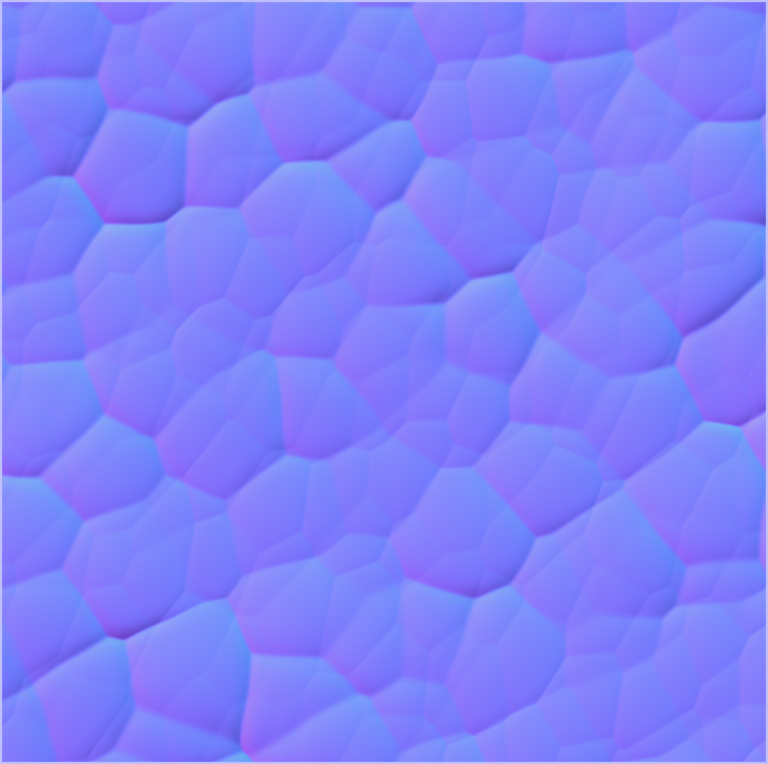
Write a Shadertoy shader that draws this texture map.

```glsl
// Tangent-space normal map of rough hammered stone: domed cells, sharp creases, pale rim.

const float TURN         = 0.46;   // rotation of the cell rows, in radians
const vec2  CELLS        = vec2(8.0, 8.8);    // large domes along and across the rows
const mat2  FACET_BASIS  = mat2(13.0, 5.2, -7.0, 8.4); // slanted frame of the faint facets
const float FACET_GAIN   = 0.019;  // strength of the faint facets
const float SIZE_SPREAD  = 0.40;   // random lift of each dome, varies cell sizes
const float JITTER       = 0.74;   // random shift of each dome
const float SHARP        = 36.0;   // crispness of the creases
const float SOFT         = 5.5;    // width of the bevel beside a crease
const float BEVEL        = 1.25;   // extra steepness beside a crease
const vec2  RELIEF       = vec2(0.082, 0.094); // slope strength in x and y
const float WARP         = 0.08;   // bending of the cell outlines
const float TILT         = 1.1;    // broad leaning of whole regions
const float GRAIN        = 0.10;   // small undulation of the surface
const vec2  LIGHT        = vec2(-0.5, 0.87);   // slopes this way look palest
const vec2  BASE         = vec2(0.499, 0.502); // red and green of a level surface
const float BLUE         = 0.99;
const vec3  RIM_COLOUR   = vec3(0.75, 0.75, 0.99);
const float RIM_WIDTH    = 0.0028;

vec2 hash2(vec2 p) {
    vec3 q = fract(p.xyx * vec3(0.1031, 0.1030, 0.0973));
    q += dot(q, q.yzx + 33.33);
    return fract((q.xx + q.yz) * q.zy);
}

// Gradient noise, roughly -0.7 to 0.7
float corner(vec2 cell, vec2 offset) {
    return dot(hash2(cell + 71.0) * 2.0 - 1.0, offset);
}

float gradientNoise(vec2 p) {
    vec2 i = floor(p), f = fract(p);
    vec2 u = f * f * f * (f * (f * 6.0 - 15.0) + 10.0);
    vec2 e = vec2(1.0, 0.0);
    return mix(mix(corner(i, f), corner(i + e, f - e), u.x),
               mix(corner(i + e.yx, f - e.yx), corner(i + 1.0, f - 1.0), u.x), u.y);
}

vec2 noise2(vec2 p) {
    return vec2(gradientNoise(p), gradientNoise(p + 37.4));
}

// Downhill slope of the upper envelope of random paraboloids in staggered rows.
// The sharp blend minus the soft blend steepens the flanks of each crease.
vec2 domeSlope(vec2 p, float bevel) {
    vec2 home = floor(p);
    vec3 sharpSum = vec3(0.0), softSum = vec3(0.0);
    for (int y = -2; y <= 2; y++) {
        for (int x = -2; x <= 2; x++) {
            vec2 cell = home + vec2(x, y);
            vec2 centre = cell + 0.5 + JITTER * (hash2(cell) - 0.5);
            centre.x += 0.5 * mod(cell.y, 2.0) - 0.25;
            vec2 d = p - centre;
            float height = SIZE_SPREAD * hash2(cell + 19.7).x - dot(d, d);
            vec3 slope = vec3(2.0 * d, 1.0);
            sharpSum += slope * exp(SHARP * height);
            softSum  += slope * exp(SOFT * height);
        }
    }
    vec2 crisp = sharpSum.xy / sharpSum.z;
    vec2 blurred = softSum.xy / softSum.z;
    return crisp + bevel * (crisp - blurred);
}

void mainImage(out vec4 fragColor, in vec2 fragCoord) {
    vec2 uv = fragCoord / iResolution.xy;

    // Rows climb to the right, so lower edges fall into shade
    mat2 turn = mat2(cos(TURN), -sin(TURN), sin(TURN), cos(TURN));
    vec2 p = CELLS * (turn * uv) + 23.3;

    // Some regions are worn smooth, others deeply cut
    float wear = smoothstep(-0.3, 0.3, gradientNoise(uv * 4.3 + 5.1));
    vec2 bent = p + WARP * noise2(p * 1.4);

    // Large domes, then faint slanted facets
    vec2 dome = domeSlope(bent, BEVEL * mix(0.2, 1.5, wear)) * mix(0.6, 1.12, wear);
    vec2 slope = (dome * CELLS / CELLS.y) * turn;
    vec2 facet = domeSlope(FACET_BASIS * uv + 40.6 + WARP * noise2(p), 1.2);
    slope += (facet * FACET_BASIS) * FACET_GAIN * mix(1.7, 0.7, wear);

    // Broad leaning towards or away from the light, and small undulation
    slope += TILT * LIGHT * gradientNoise(uv * 3.3 + 8.0);
    slope += GRAIN * noise2(p * vec2(5.0, 3.0));

    // Encode the normal, with red rising towards the left
    vec3 normal = normalize(vec3(slope * RELIEF, 1.0));
    vec3 colour = vec3(BASE + 0.5 * normal.xy * vec2(-1.0, 1.0),
                       BLUE * (0.5 + 0.5 * normal.z));

    // Steep flanks turned from the light darken
    float shade = smoothstep(0.10, 0.40, -dot(normal.xy, LIGHT));
    colour -= shade * vec3(0.06, 0.04, 0.16);

    // Pale rim around the canvas
    vec2 inset = min(uv, 1.0 - uv);
    float edge = min(inset.x, inset.y);
    float blur = 0.75 / iResolution.y;
    colour = mix(RIM_COLOUR, colour, smoothstep(RIM_WIDTH - blur, RIM_WIDTH + blur, edge));

    fragColor = vec4(colour, 1.0);
}
```
